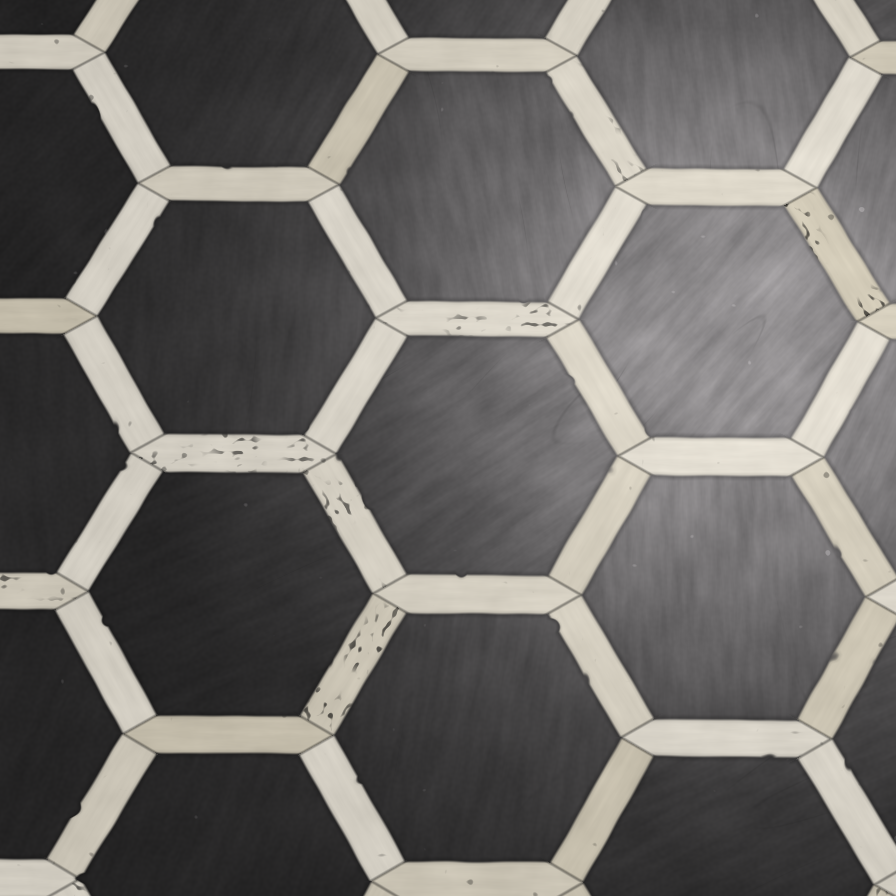
A Shadertoy shader for this pattern:

```glsl
// Honeycomb inlay: dark honed stone hexagons framed by mitred ivory bars under a soft sheen.

float hash(vec2 p) {
    vec3 q = fract(p.xyx * vec3(0.1031, 0.1030, 0.0973));
    q += dot(q, q.yzx + 33.33);
    return fract((q.x + q.y) * q.z);
}

vec2 gradient(vec2 cell) {
    float a = 6.2832 * hash(cell + 57.0);
    return vec2(cos(a), sin(a));
}

// Gradient noise, roughly -0.7 to 0.7
float noise(vec2 p) {
    vec2 i = floor(p), f = p - i;
    vec2 u = f * f * f * (f * (f * 6.0 - 15.0) + 10.0);
    vec2 e = vec2(1.0, 0.0);
    float low = mix(dot(gradient(i), f), dot(gradient(i + e), f - e), u.x);
    float high = mix(dot(gradient(i + e.yx), f - e.yx), dot(gradient(i + 1.0), f - 1.0), u.x);
    return mix(low, high, u.y);
}

float fbm(vec2 p) {
    float sum = 0.0, amp = 0.6;
    for (int i = 0; i < 4; i++) {
        sum += amp * noise(p);
        p = mat2(1.6, 1.2, -1.2, 1.6) * p + 7.3;
        amp *= 0.5;
    }
    return sum;
}

vec2 rotate(vec2 p, float a) {
    return mat2(cos(a), -sin(a), sin(a), cos(a)) * p;
}

// Centre of the flat-topped hexagon around p; opposite flats are 1 apart
vec2 hexCentre(vec2 p) {
    vec2 r = vec2(1.73205, 1.0);
    vec2 a = r * round(p / r);
    vec2 b = r * (round(p / r - 0.5) + 0.5);
    return dot(p - a, p - a) < dot(p - b, p - b) ? a : b;
}

// Signed distance to the mitred end of a horizontal bar
float mitre(vec2 m, float halfWidth) {
    return 0.5 * (abs(m.x) + 1.73205 * abs(m.y) - 0.28868 - 1.1547 * halfWidth);
}

vec3 stoneColour(vec2 p, vec2 local, vec2 centre, float sheen) {
    float h = hash(round(centre * vec2(1.1547, 2.0)) + 11.0);
    vec2 grain = rotate(local, 0.3 + 1.5 * h);
    float cloud = fbm(p * 3.0 + 9.0 * h);
    float brushed = fbm(grain * vec2(4.0, 24.0) + 31.0 * h);
    float scratch = smoothstep(0.015, 0.0, abs(noise(grain * vec2(0.9, 4.0) + 17.0 * h)));
    scratch *= smoothstep(0.05, 0.35, noise(p * 2.3 + 4.0));
    float value = 0.135 + 0.45 * sheen + 0.03 * (h - 0.5);
    value += (0.025 + 0.11 * sheen) * (cloud + 0.8 * brushed);
    value += 0.012 * noise(p * 60.0) - 0.05 * scratch * sheen;
    value += 0.12 * smoothstep(0.56, 0.64, noise(p * 19.0 + 3.0));
    return value * vec3(1.01, 0.99, 1.0);
}

vec3 barColour(vec2 p, vec2 mid, float angle, float sheen) {
    vec2 key = round(mid / vec2(0.43301, 0.25));
    float h = hash(key + 23.0), wear = hash(key + 71.0);
    vec2 along = rotate(p - mid, angle);
    vec3 col = mix(vec3(0.86, 0.84, 0.795), vec3(0.79, 0.76, 0.685), h * h);
    col *= 0.95 + 0.1 * sheen + 0.05 * fbm(along * vec2(4.0, 38.0) + 19.0 * h);
    col += 0.045 * fbm(p * 6.0);
    // Pits cluster on a few worn bars
    float patchy = smoothstep(-0.1, 0.25, noise(p * 5.0 + 13.0 * wear));
    float pits = smoothstep(0.18, 0.42, noise(along * vec2(28.0, 42.0) + 5.0 * wear));
    col *= 1.0 - 0.6 * pits * patchy * smoothstep(0.8, 0.9, wear);
    return col * (1.0 - 0.3 * smoothstep(0.48, 0.62, noise(p * 23.0)));
}

void mainImage(out vec4 fragColor, in vec2 fragCoord) {
    vec2 uv = (fragCoord - 0.5 * iResolution.xy) / iResolution.y;
    float soft = max(0.006, 3.25 / iResolution.y);

    // Slight tilt of the surface, then lattice units
    vec2 p = uv - vec2(0.0326, -0.0078);
    p /= 1.0 - 0.07 * p.y;
    p.y += 0.007 * p.x;
    p /= vec2(0.314, 0.3073);

    vec2 centre = hexCentre(p), local = p - centre;
    vec2 side = vec2(local.x < 0.0 ? -1.0 : 1.0, local.y < 0.0 ? -1.0 : 1.0);
    vec2 slant = vec2(0.86603, 0.5) * side;
    float edge = 0.5 - max(abs(local.y), dot(local, slant));

    // Horizontal bars own the joints; slanted bars butt against them
    float halfWidth = 0.066;
    vec2 flatMid = vec2(0.0, 0.5 * side.y), tipMid = vec2(0.86603 * side.x, 0.0);
    float flatEnd = mitre(local - flatMid, halfWidth);
    float tipEnd = mitre(local - tipMid, halfWidth);
    float seam = min(flatEnd, tipEnd);
    vec2 mid = centre + (flatEnd < tipEnd ? flatMid : tipMid);
    float angle = 0.0;
    if (seam > 0.0) {
        mid = centre + 0.5 * slant;
        angle = -1.0472 * side.x * side.y;
    }

    // Uneven cutting and small chips along the bar edges
    float cut = hash(round(mid / vec2(0.43301, 0.25)) + 5.0) - 0.5;
    float chip = smoothstep(0.38, 0.6, noise(p * 9.0 + 2.0));
    float bar = edge - halfWidth + 0.006 * cut + 0.004 * noise(p * 8.0) + 0.018 * chip;

    vec2 toGlow = uv - vec2(0.333, 0.122);
    float sheen = exp(-5.5 * dot(toGlow, toGlow));

    vec3 stone = stoneColour(p, local, centre, sheen);
    stone *= 1.0 - 0.22 * smoothstep(0.022, 0.0, bar);
    vec3 ivory = barColour(p, mid, angle, sheen);
    ivory *= 1.0 - 0.36 * smoothstep(0.003 + soft, 0.0, abs(seam));
    ivory *= 1.0 - 0.1 * smoothstep(-0.016, 0.0, bar);

    fragColor = vec4(mix(ivory, stone, smoothstep(-soft, soft, bar)), 1.0);
}
```
